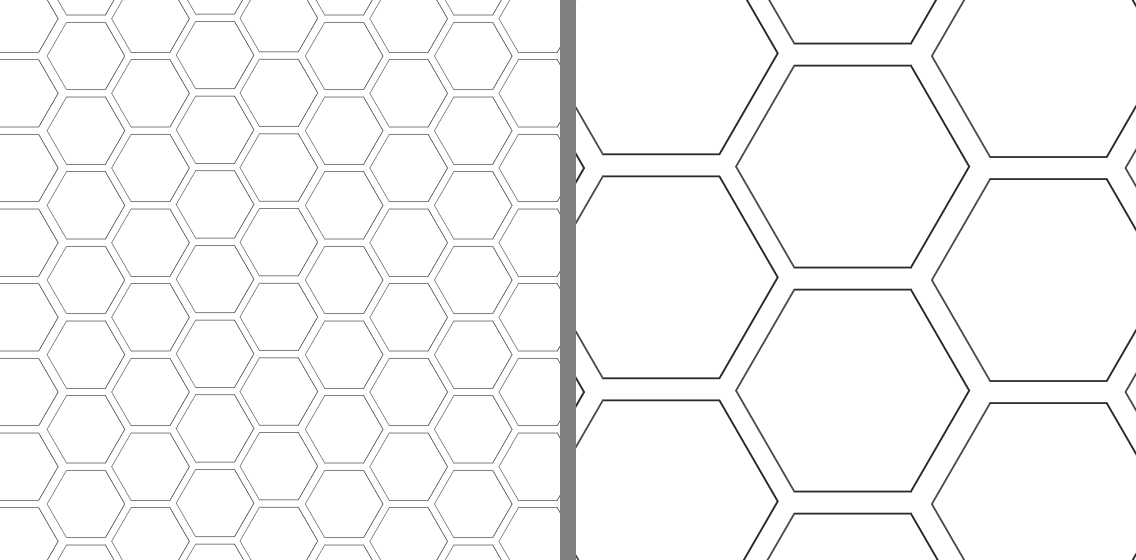
Left: the whole. Right: its middle third, enlarged.
This pattern is drawn by a WebGL 2 fragment shader. Its source:

```glsl
#version 300 es
precision highp float;
// Thin grey outlines of flat-topped hexagons in a honeycomb, with narrow gaps on white.

uniform vec2 u_resolution;
out vec4 fragColor;

// Layout, in units of the canvas
const float COLUMN_STEP = 0.11527;
const float ROW_STEP = 2.0 / 15.0;
const float FIRST_COLUMN_X = 0.0382;
const float EVEN_COLUMN_Y = 0.0333;
const float APOTHEM = 0.0601;

// Line work
const float LINE_WIDTH = 0.00108;
const vec3 PAPER = vec3(1.0);
const vec3 INK = vec3(0.17);
const float LEFT_SLANT_INK = 0.86;
const float RIGHT_SLANT_INK = 1.12;

// Slight misplacement of a few columns
const float EDGE_DRIFT_X = -0.0038;
const float MIDDLE_DRIFT_X = -0.0013;
const float MIDDLE_DRIFT_Y = 0.0025;

const vec2 SLANT_NORMAL = vec2(0.866025, 0.5);

// Triangular peak, one column wide on each side
float peak(float column, float center) {
    return max(0.0, 1.0 - abs(column - center));
}

vec2 columnDrift(float column) {
    return vec2(EDGE_DRIFT_X * peak(column, 0.0) + MIDDLE_DRIFT_X * peak(column, 4.0),
                MIDDLE_DRIFT_Y * peak(column, 3.35));
}

// Box-filtered coverage of a line, keeping its weight when thinner than a pixel
float lineCoverage(float distanceToLine, float pixel) {
    float halfWidth = 0.5 * LINE_WIDTH;
    float halfPixel = 0.5 * pixel;
    float outer = clamp(distanceToLine + halfWidth, -halfPixel, halfPixel);
    float inner = clamp(distanceToLine - halfWidth, -halfPixel, halfPixel);
    return (outer - inner) / pixel;
}

// Ink of one hexagon outline centred on the origin
float hexagonInk(vec2 p, float pixel) {
    vec2 q = abs(p);
    float slant = dot(q, SLANT_NORMAL);
    float outline = max(q.y, slant) - APOTHEM;
    float slantInk = p.x < 0.0 ? LEFT_SLANT_INK : RIGHT_SLANT_INK;
    float weight = slant > q.y ? slantInk : 1.0;
    return weight * lineCoverage(outline, pixel);
}

void main() {
    float canvas = min(u_resolution.x, u_resolution.y);
    vec2 uv = gl_FragCoord.xy / canvas;
    float pixel = 1.0 / canvas;
    float nearestColumn = round((uv.x - FIRST_COLUMN_X) / COLUMN_STEP);

    // Outlines never overlap, so the strongest of the nearby columns wins
    float ink = 0.0;
    for (int i = -1; i <= 1; i++) {
        float column = nearestColumn + float(i);
        vec2 center = vec2(FIRST_COLUMN_X + column * COLUMN_STEP,
                           EVEN_COLUMN_Y + 0.5 * ROW_STEP * mod(column, 2.0));
        vec2 p = uv - center - columnDrift(column);
        p.y -= ROW_STEP * round(p.y / ROW_STEP);
        ink = max(ink, hexagonInk(p, pixel));
    }

    fragColor = vec4(mix(PAPER, INK, min(ink, 1.0)), 1.0);
}
```
